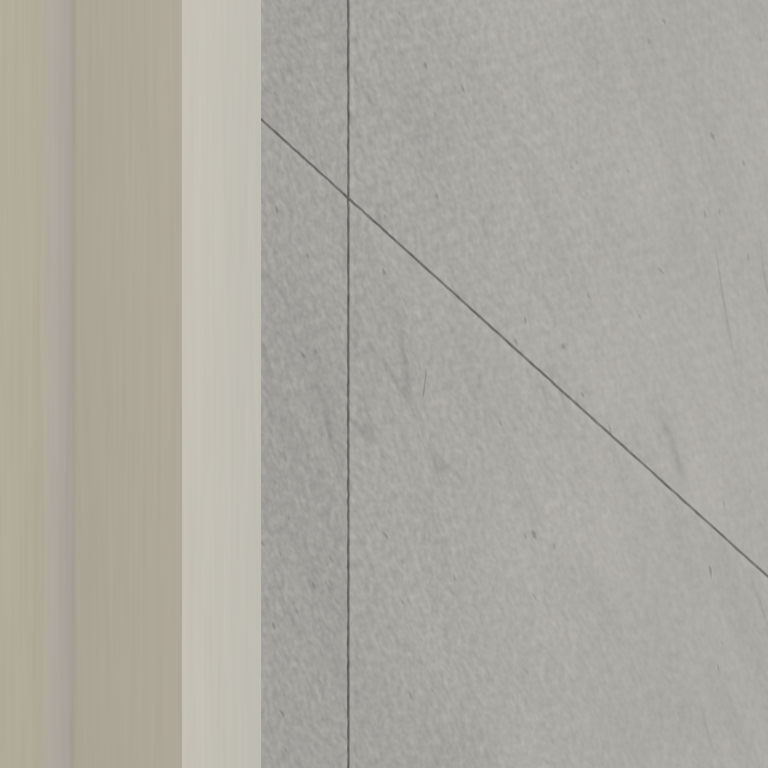
This texture is drawn by a Shadertoy shader. Its source:

```glsl
// Brushed metal trim strips beside grey stone slabs with a vertical and a diagonal joint.

vec2 hashGradient(vec2 cell) {
    vec2 h = vec2(dot(cell, vec2(127.1, 311.7)), dot(cell, vec2(269.5, 183.3)));
    return 2.0 * fract(sin(h) * 43758.55) - 1.0;
}

float gradientNoise(vec2 p) {
    vec2 i = floor(p), f = fract(p);
    vec2 u = f * f * f * (f * (f * 6.0 - 15.0) + 10.0);
    float a = dot(hashGradient(i), f);
    float b = dot(hashGradient(i + vec2(1, 0)), f - vec2(1, 0));
    float c = dot(hashGradient(i + vec2(0, 1)), f - vec2(0, 1));
    float d = dot(hashGradient(i + vec2(1, 1)), f - vec2(1, 1));
    return mix(mix(a, b, u.x), mix(c, d, u.x), u.y);
}

float fbm(vec2 p) {
    float sum = 0.0, amp = 0.5;
    for (int i = 0; i < 4; i++) {
        sum += amp * gradientNoise(p);
        p = p * 2.03 + 17.3;
        amp *= 0.5;
    }
    return sum;
}

// Soft step from 0 to 1 across an edge, about one pixel wide
float edge(float at, float x, float pixel) {
    return smoothstep(at - 0.7 * pixel, at + 0.7 * pixel, x);
}

// Dark core of a joint, with slightly ragged width
float joint(float dist, float width, float pixel) {
    return 1.0 - smoothstep(width - 0.6 * pixel, width + 0.9 * pixel, abs(dist));
}

vec3 brushedMetal(vec2 uv, float pixel) {
    vec3 warm = mix(vec3(0.700, 0.678, 0.605), vec3(0.688, 0.664, 0.598), uv.x / 0.0625);
    vec3 groove = mix(vec3(0.690, 0.665, 0.630), vec3(0.655, 0.633, 0.600),
                      smoothstep(0.062, 0.097, uv.x));
    vec3 flatFace = mix(vec3(0.670, 0.648, 0.588), vec3(0.685, 0.661, 0.602),
                        smoothstep(0.097, 0.22, uv.x));
    vec3 bright = mix(vec3(0.772, 0.757, 0.716), vec3(0.755, 0.742, 0.705),
                      smoothstep(0.237, 0.340, uv.x));

    vec3 color = mix(warm, groove, smoothstep(0.057, 0.066, uv.x));
    color = mix(color, flatFace, edge(0.0965, uv.x, 2.0 * pixel));
    color -= 0.018 * exp(-pow((uv.x - 0.0965) / 0.0035, 2.0));
    color = mix(color, bright, edge(0.237, uv.x, pixel));

    // Long vertical brushing
    float brushing = gradientNoise(uv * vec2(210.0, 5.0))
                   + 0.6 * gradientNoise(uv * vec2(95.0, 2.0) + 31.0);
    return color + 0.017 * brushing + 0.008 * (uv.y - 0.5);
}

vec3 stone(vec2 uv, float pixel) {
    float diagonal = (uv.y - 0.742 + 0.902 * (uv.x - 0.4535)) * 0.743;
    float upright = uv.x - 0.4535;

    // Each slab shifts the grain so it breaks at the joints
    float slab = step(0.0, upright) + 2.0 * step(0.0, diagonal);
    vec2 p = uv + 0.025 * vec2(fbm(uv * 5.0 + slab * 7.0), 0.0);
    vec2 grain = vec2(0.94 * p.x + 0.34 * p.y, 0.94 * p.y - 0.34 * p.x) + slab * 3.7;

    // Light falls off toward the narrow slab and the lower left
    float shade = mix(0.628, 0.658, smoothstep(0.34, 0.85, uv.x));
    shade += 0.010 * smoothstep(0.0, 0.02, upright) + 0.006 * (uv.y - 0.5);

    // Cloudy bands, streaks and gritty surface
    float grit = 1.0 - 0.5 * smoothstep(0.4, 1.0, uv.x);
    shade += 0.045 * fbm(grain * vec2(7.0, 2.0));
    shade += 0.040 * fbm(grain * vec2(38.0, 5.0) + 9.0);
    shade += 0.065 * grit * gradientNoise(grain * vec2(150.0, 75.0));
    shade += 0.040 * grit * gradientNoise(grain * vec2(230.0, 160.0) + 5.0);

    // Sparse dark veins and pits
    float veinField = abs(gradientNoise(grain * vec2(16.0, 3.0) + 23.0));
    float veinMask = smoothstep(0.05, 0.35, gradientNoise(grain * vec2(7.0, 6.0) + 41.0));
    shade -= 0.045 * veinMask * (1.0 - smoothstep(0.0, 0.05, veinField));
    shade -= 0.10 * smoothstep(0.40, 0.65, gradientNoise(grain * vec2(110.0, 42.0) + 61.0));

    // A short crack near the centre
    vec2 crack = uv - vec2(0.553, 0.500);
    float crackLine = joint(crack.x - 0.12 * crack.y, 0.0006, pixel);
    shade -= 0.10 * crackLine * (1.0 - smoothstep(0.012, 0.022, abs(crack.y)));

    // Joints with worn lips
    float wear = 0.0007 * gradientNoise(vec2(uv.y * 95.0, 2.5));
    float uprightJoint = joint(upright + wear, 0.0013 + 0.5 * wear, pixel);
    float diagonalJoint = joint(diagonal + wear, 0.0014 + 0.5 * wear, pixel);
    shade += 0.020 * exp(-pow((upright - 0.005) / 0.003, 2.0));
    shade += 0.012 * exp(-pow((diagonal + 0.005) / 0.003, 2.0));
    float depth = 0.23 + 0.10 * gradientNoise(uv * 70.0);
    shade -= depth * max(uprightJoint, 0.9 * diagonalJoint);

    return shade * vec3(1.014, 1.002, 0.973);
}

void mainImage(out vec4 fragColor, in vec2 fragCoord) {
    vec2 uv = fragCoord / iResolution.xy;
    float pixel = 1.0 / iResolution.y;

    vec3 color = mix(brushedMetal(uv, pixel), stone(uv, pixel), edge(0.340, uv.x, pixel));

    fragColor = vec4(clamp(color, 0.0, 1.0), 1.0);
}
```
